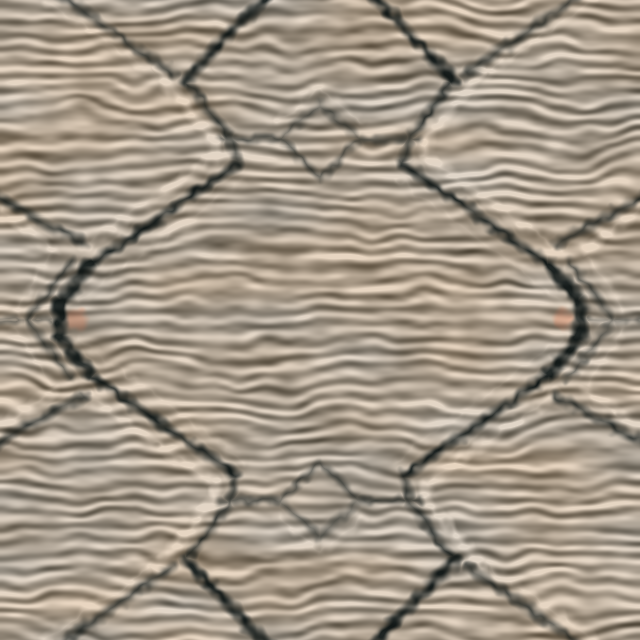
A WebGL 1 fragment shader for this pattern:

```glsl
precision highp float;
// Flat-woven wool with a dark trellis: one wide diamond, knotted at its sides
// and linked to its neighbours by small lozenges. Strokes are drawn once in a
// mirrored quadrant; uneven horizontal threads and ragged stitches break them up.

uniform vec2 u_resolution;

#define THREAD_ROWS 44.0
#define THREAD_CONTRAST 0.37
#define THREAD_WANDER 1.5
#define STITCH_RAGGED 0.9
#define EDGE_SOFTNESS 0.75
#define HALO_STRENGTH 0.42
#define WOOL_DARK vec3(0.37, 0.335, 0.28)
#define WOOL_LIGHT vec3(0.84, 0.785, 0.72)
#define INK vec3(0.09, 0.115, 0.11)
#define ACCENT vec3(0.76, 0.53, 0.42)

float hash(vec2 p) {
  p = fract(p * vec2(0.1031, 0.1137));
  p += dot(p, p.yx + 33.33);
  return fract((p.x + p.y) * p.x * 17.0);
}

float noise(vec2 p) {
  vec2 i = floor(p);
  vec2 f = fract(p);
  f = f * f * (3.0 - 2.0 * f);
  return mix(mix(hash(i), hash(i + vec2(1.0, 0.0)), f.x),
             mix(hash(i + vec2(0.0, 1.0)), hash(i + 1.0), f.x), f.y);
}

float segmentDistance(vec2 p, vec2 a, vec2 b) {
  vec2 ab = b - a;
  return length(p - a - ab * clamp(dot(p - a, ab) / dot(ab, ab), 0.0, 1.0));
}

// Soft-edged line coverage; width is half the line thickness.
float stroke(vec2 p, vec2 a, vec2 b, float width, float strength) {
  float soft = max(EDGE_SOFTNESS, 100.0 / u_resolution.y);
  float d = segmentDistance(p, a, b) - width;
  return strength * (1.0 - smoothstep(-soft, soft, d));
}

// Dark outlines in one quadrant, on a canvas 100 units wide.
float trellis(vec2 p) {
  // wide diamond with thickened side corners
  float ink = stroke(p, vec2(40.7, 0.0), vec2(40.7, 2.5), 1.1, 0.95);
  ink = max(ink, stroke(p, vec2(40.7, 2.5), vec2(36.0, 8.5), 0.9, 0.95));
  ink = max(ink, stroke(p, vec2(36.0, 8.5), vec2(13.0, 24.3), 0.6, 0.92));
  // waist and the diamond beyond it
  ink = max(ink, stroke(p, vec2(13.0, 24.3), vec2(14.3, 29.0), 0.6, 0.7));
  ink = max(ink, stroke(p, vec2(14.3, 29.0), vec2(21.0, 37.5), 0.55, 0.75));
  ink = max(ink, stroke(p, vec2(21.0, 37.5), vec2(8.0, 51.0), 0.75, 0.92));
  // fainter outer diagonals and side knot
  ink = max(ink, stroke(p, vec2(41.0, 51.0), vec2(23.0, 38.5), 0.6, 0.64));
  ink = max(ink, stroke(p, vec2(51.0, 19.5), vec2(37.0, 12.0), 0.6, 0.7));
  ink = max(ink, stroke(p, vec2(45.8, 0.0), vec2(39.0, 9.0), 0.5, 0.58));
  ink = max(ink, stroke(p, vec2(51.0, 0.0), vec2(42.0, 0.0), 0.3, 0.55));
  // small lozenge and its link
  ink = max(ink, stroke(p, vec2(6.2, 28.3), vec2(15.5, 28.3), 0.45, 0.6));
  ink = max(ink, stroke(p, vec2(0.0, 22.2), vec2(6.2, 28.3), 0.4, 0.62));
  return max(ink, stroke(p, vec2(6.2, 28.3), vec2(0.0, 33.8), 0.4, 0.52));
}

// Pale threads running beside the outlines.
float highlights(vec2 p) {
  float pale = stroke(p, vec2(25.4, 38.8), vec2(16.5, 28.0), 0.7, 1.0);
  pale = max(pale, stroke(p, vec2(16.5, 28.0), vec2(16.5, 25.5), 0.6, 0.9));
  pale = max(pale, stroke(p, vec2(16.5, 25.5), vec2(37.0, 11.5), 0.6, 0.8));
  pale = max(pale, stroke(p, vec2(43.0, 50.0), vec2(25.4, 38.0), 0.4, 0.6));
  pale = max(pale, stroke(p, vec2(50.0, 17.0), vec2(41.5, 11.0), 0.6, 0.8));
  pale = max(pale, stroke(p, vec2(47.5, 1.5), vec2(42.0, 10.0), 0.4, 0.5));
  pale = max(pale, stroke(p, vec2(37.8, 3.0), vec2(12.0, 22.0), 0.3, 0.4));
  return max(pale, stroke(p, vec2(0.0, 36.3), vec2(6.5, 31.0), 0.4, 0.6));
}

// Thread tone, 0 in the gaps to 1 on the crests.
float threads(vec2 uv) {
  float wander = noise(uv * vec2(9.0, 12.0)) + 0.4 * noise(uv * vec2(24.0, 30.0) + 7.0);
  float row = uv.y * THREAD_ROWS + THREAD_WANDER * (wander - 0.7);
  float crest = sin(6.2832 * row);
  float depth = 0.35 + 1.1 * noise(vec2(uv.x * 15.0, row * 1.3 + 20.0));
  float fibre = noise(vec2(uv.x * 38.0, uv.y * 125.0)) - 0.5;
  float patchTone = noise(uv * vec2(14.0, 40.0) + 31.0) - 0.5;
  return 0.61 + THREAD_CONTRAST * crest * depth + 0.34 * fibre + 0.24 * patchTone;
}

void main() {
  vec2 uv = gl_FragCoord.xy / u_resolution;
  vec2 ragged = vec2(noise(uv * 85.0), noise(uv * 85.0 + 40.0)) - 0.5;
  vec2 q = abs(uv - 0.5) * 100.0 + STITCH_RAGGED * ragged;

  // wool ground with broad warm and cool drift
  float tone = threads(uv) + HALO_STRENGTH * highlights(q);
  vec3 color = mix(WOOL_DARK, WOOL_LIGHT, clamp(tone, -0.2, 1.12));
  float warmth = noise(uv * vec2(7.0, 18.0) + 11.0) - 0.5;
  color += warmth * vec3(0.035, 0.0, -0.035);

  // accent stitches inside the side corners
  float accent = 1.0 - smoothstep(0.9, 2.2, length(q - vec2(38.0, 0.0)));
  color = mix(color, ACCENT * (0.72 + 0.45 * tone), 0.6 * accent);

  // outlines worn unevenly by the weave
  float wear = 0.72 + 0.5 * noise(uv * vec2(70.0, 95.0) + 60.0);
  float ink = clamp(trellis(q) * wear, 0.0, 1.0);
  color = mix(color, INK + 0.07 * (tone - 0.5), ink);
  gl_FragColor = vec4(clamp(color, 0.0, 1.0), 1.0);
}
```
